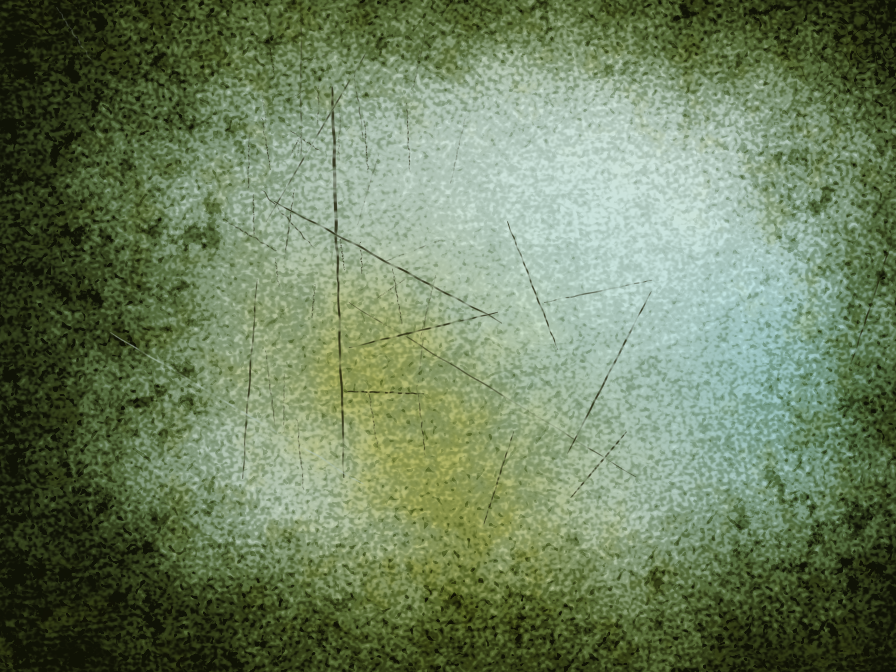
Give the GLSL for this texture, as a WebGL 1 fragment shader.

```glsl
precision highp float;
uniform vec2 u_resolution;

const vec3 SOOT = vec3(0.06, 0.07, 0.025);
const vec3 MOSS = vec3(0.20, 0.25, 0.11);
const vec3 FERN = vec3(0.33, 0.42, 0.24);
const vec3 SAGE = vec3(0.51, 0.60, 0.49);
const vec3 MIST = vec3(0.69, 0.765, 0.71);
const vec3 PALE = vec3(0.82, 0.89, 0.85);
const vec3 OCHRE_TINT = vec3(1.03, 0.95, 0.58);
const vec3 TEAL_TINT = vec3(0.88, 1.0, 1.07);
const vec3 SCRATCH_INK = vec3(0.13, 0.13, 0.035);
const vec2 PLATE_CENTER = vec2(0.73, 0.52);
const vec2 PLATE_RADIUS = vec2(0.67, 0.53);
const float GRAIN = 0.34;
const float FIBRE = 0.13;
const float MOTTLE = 0.45;
const int FINE_SCRATCHES = 36;

float hash(float n) { return fract(sin(n * 12.9898) * 43758.545); }

vec2 gradient(vec2 cell) {
  float a = 6.2832 * fract(sin(dot(cell, vec2(127.1, 311.7))) * 43758.545);
  return vec2(cos(a), sin(a));
}

float noise(vec2 p) {
  vec2 i = floor(p), f = fract(p);
  vec2 u = f * f * f * (f * (f * 6.0 - 15.0) + 10.0);
  vec2 e = vec2(1.0, 0.0);
  float low = mix(dot(gradient(i), f), dot(gradient(i + e), f - e), u.x);
  float high = mix(dot(gradient(i + e.yx), f - e.yx), dot(gradient(i + 1.0), f - 1.0), u.x);
  return mix(low, high, u.y);
}

float fbm(vec2 p) {
  float sum = 0.0, amp = 0.6;
  for (int i = 0; i < 5; i++) {
    sum += amp * noise(p);
    p = mat2(1.6, 1.2, -1.2, 1.6) * p + 7.3;
    amp *= 0.6;
  }
  return sum;
}

float glow(vec2 p, vec2 c, vec2 r) {
  vec2 q = (p - c) / r;
  return exp(-dot(q, q));
}

// Tapered, slightly broken line from a to b
float scratch(vec2 p, vec2 a, vec2 b, float width) {
  vec2 ab = b - a;
  float t = clamp(dot(p - a, ab) / dot(ab, ab), 0.0, 1.0);
  float d = length(p - a - ab * t + 0.0025 * noise(vec2(t * 9.0, a.x * 90.0)));
  float taper = 0.35 + 0.65 * sqrt(4.0 * t * (1.0 - t));
  float worn = smoothstep(-0.3, 0.2, noise(vec2(t * 22.0, a.y * 70.0)));
  float aa = 0.75 / u_resolution.y;
  return (1.0 - smoothstep(width * taper - aa, width * taper + aa, d)) * mix(0.25, 1.0, worn);
}

vec3 ramp(float t) {
  vec3 c = mix(SOOT, MOSS, smoothstep(0.0, 0.2, t));
  c = mix(c, FERN, smoothstep(0.2, 0.4, t));
  c = mix(c, SAGE, smoothstep(0.4, 0.65, t));
  c = mix(c, MIST, smoothstep(0.65, 0.87, t));
  return mix(c, PALE, smoothstep(0.87, 1.1, t));
}

float longScratches(vec2 p) {
  float s = scratch(p, vec2(0.494, 0.87), vec2(0.503, 0.58), 0.0024);
  s = max(s, scratch(p, vec2(0.502, 0.62), vec2(0.512, 0.29), 0.0017));
  s = max(s, scratch(p, vec2(0.408, 0.70), vec2(0.747, 0.52), 0.0014));
  s = max(s, scratch(p, vec2(0.52, 0.483), vec2(0.74, 0.535), 0.0013));
  s = max(s, scratch(p, vec2(0.755, 0.67), vec2(0.83, 0.48), 0.0011));
  s = max(s, scratch(p, vec2(0.969, 0.566), vec2(0.845, 0.326), 0.0014));
  s = max(s, scratch(p, vec2(0.932, 0.357), vec2(0.85, 0.26), 0.0013));
  s = max(s, scratch(p, vec2(0.382, 0.583), vec2(0.361, 0.288), 0.0013));
  s = max(s, scratch(p, vec2(0.512, 0.418), vec2(0.63, 0.414), 0.0013));
  s = max(s, 0.8 * scratch(p, vec2(0.55, 0.93), vec2(0.396, 0.67), 0.0011));
  s = max(s, 0.7 * scratch(p, vec2(0.52, 0.55), vec2(0.946, 0.29), 0.001));
  s = max(s, scratch(p, vec2(0.764, 0.357), vec2(0.72, 0.22), 0.0011));
  s = max(s, scratch(p, vec2(1.33, 0.65), vec2(1.267, 0.46), 0.0012));
  s = max(s, 0.7 * scratch(p, vec2(0.81, 0.55), vec2(0.97, 0.583), 0.001));
  return max(s, 0.6 * scratch(p, vec2(0.448, 1.0), vec2(0.448, 0.77), 0.0012));
}

float fineScratches(vec2 p) {
  float s = 0.0;
  for (int i = 0; i < FINE_SCRATCHES; i++) {
    float k = float(i) + 1.0;
    vec2 mid = vec2(0.37, 0.32) + vec2(0.32, 0.6) * vec2(hash(k), hash(k + 40.3));
    float angle = 1.5 + (hash(k + 81.7) - 0.5) * (mod(k, 3.0) < 1.0 ? 2.6 : 0.5);
    vec2 reach = vec2(cos(angle), sin(angle)) * mix(0.01, 0.06, hash(k + 9.1));
    s = max(s, scratch(p, mid - reach, mid + reach, 0.0009) * mix(0.3, 0.9, hash(k + 3.7)));
  }
  return s;
}

void main() {
  vec2 p = gl_FragCoord.xy / u_resolution.y;
  p.x += 0.5 * (4.0 / 3.0 - u_resolution.x / u_resolution.y);
  vec2 turned = mat2(0.8, 0.6, -0.6, 0.8) * p;
  float cloud = fbm(p * 4.5), patches = fbm(p * 17.0 + 31.0);
  float grain = noise(turned * 157.0) + 0.6 * noise(turned.yx * 83.0 + 5.0);
  float fibre = noise(p * vec2(28.0, 170.0) + 3.0 * patches);

  // Worn plate: bright middle, ragged squarish dark border
  vec2 q = abs(p - PLATE_CENTER) / PLATE_RADIUS;
  float d = pow(pow(q.x, 2.5) + pow(q.y, 2.5), 0.4);
  float rim = smoothstep(0.4, 0.85, d);
  float tone = 0.06 + 0.70 * (1.0 - smoothstep(0.50, 1.20, d + MOTTLE * (0.5 * cloud + 0.5 * patches)));
  tone += 0.26 * glow(p, vec2(0.93, 0.70), vec2(0.36, 0.24));
  tone += 0.12 * glow(p, vec2(0.44, 0.27), vec2(0.17, 0.14)) + 0.08 * glow(p, vec2(0.90, 0.2), vec2(0.2, 0.12));
  tone -= 0.12 * glow(p, vec2(0.22, 0.46), vec2(0.12, 0.18));
  float stain = glow(p, vec2(0.68, 0.22), vec2(0.18, 0.17)) + 0.75 * glow(p, vec2(0.55, 0.46), vec2(0.22, 0.14));
  tone -= 0.11 * stain;

  // Corroded blotches and crackle
  float decay = glow(p, vec2(0.30, 0.65), vec2(0.06)) + glow(p, vec2(0.27, 0.45), vec2(0.05, 0.09))
    + glow(p, vec2(0.425, 0.545), vec2(0.03)) + glow(p, vec2(1.18, 0.71), vec2(0.05))
    + glow(p, vec2(1.20, 0.22), vec2(0.08)) + glow(p, vec2(0.78, 0.14), vec2(0.02));
  float spots = smoothstep(0.16, 0.42, fbm(p * 24.0 + 11.0) + 0.24 * decay - 0.1 * (1.0 - rim));
  tone -= spots * (0.08 + 0.14 * rim + 0.14 * min(decay, 1.0));
  float crack = 1.0 - smoothstep(0.0, 0.09, abs(noise(p * 46.0)));
  tone -= 0.12 * crack * glow(p, vec2(1.28, 0.88), vec2(0.16, 0.12));
  float specks = smoothstep(0.26, 0.44, noise(turned * 105.0 + 19.0));
  tone -= specks * (0.09 + 0.12 * rim + 0.12 * stain);
  tone += GRAIN * grain * (0.55 + 0.45 * rim) * smoothstep(-0.1, 0.3, tone);
  tone += FIBRE * fibre + 0.14 * patches;

  // Ochre and teal staining
  vec3 color = ramp(tone);
  float ochre = stain * (0.85 + 0.8 * cloud + 0.6 * patches);
  ochre += rim * (0.35 * smoothstep(0.0, 0.4, patches) + 0.35 * smoothstep(0.25, 0.0, p.y) + 0.3 * smoothstep(0.8, 1.0, p.y));
  ochre = clamp(ochre, 0.0, 1.0);
  color *= mix(vec3(1.0), OCHRE_TINT, ochre);
  float teal = glow(p, vec2(1.17, 0.43), vec2(0.17, 0.22)) + 0.35 * glow(p, vec2(0.85, 0.55), vec2(0.20, 0.25));
  color *= mix(vec3(1.0), TEAL_TINT, clamp(teal * (1.0 - 0.6 * ochre), 0.0, 1.0));

  // Dark and pale scratches
  color = mix(color, SCRATCH_INK, 0.85 * max(longScratches(p), fineScratches(p)));
  float paleLine = scratch(p, vec2(0.165, 0.505), vec2(0.54, 0.28), 0.0013);
  paleLine = max(paleLine, 0.4 * scratch(p, vec2(0.085, 0.99), vec2(0.135, 0.91), 0.001));
  gl_FragColor = vec4(clamp(mix(color, MIST, 0.65 * paleLine), 0.0, 1.0), 1.0);
}
```
